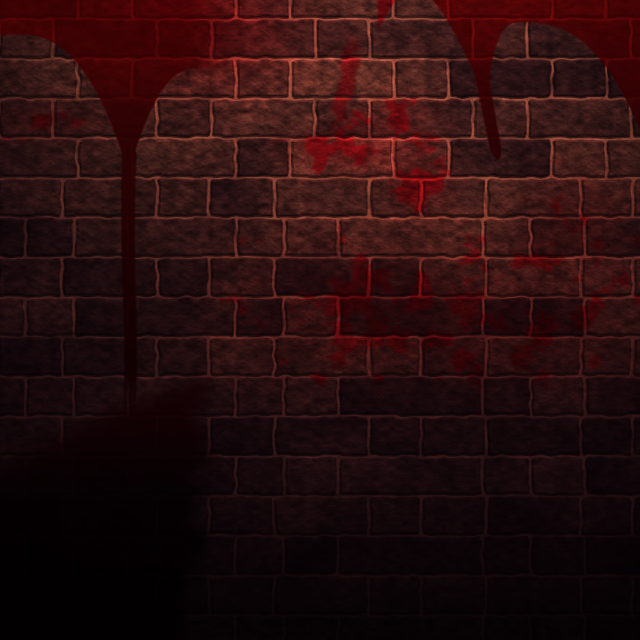
Reproduce this texture procedurally as a three.js fragment shader.

```glsl
// Dim, spot-lit brick wall with dark red drips, splatter and a shadowed stain
#define ROW_HEIGHT 0.0621
#define ROW_START 0.0286
#define MORTAR 0.0024
#define RELIEF 1.6
#define LIGHT_POS vec2(0.60, 0.08)
#define LIGHT_SIZE vec2(0.64, 0.55)
#define SPLATTER 0.72
#define ARCH_CURVE 0.42
#define EDGE 0.0025

varying vec2 vUv;

float hash(vec2 p) {
  return fract(sin(dot(p, vec2(127.1, 311.7))) * 43758.5453);
}

float noise(vec2 p) {
  vec2 i = floor(p), f = fract(p);
  f = f * f * (3.0 - 2.0 * f);
  return mix(mix(hash(i), hash(i + vec2(1, 0)), f.x),
             mix(hash(i + vec2(0, 1)), hash(i + vec2(1, 1)), f.x), f.y);
}

float fbm(vec2 p) {
  float sum = 0.0, amp = 0.5;
  for (int i = 0; i < 5; i++) {
    sum += amp * noise(p);
    p = p * 2.03 + 17.3;
    amp *= 0.5;
  }
  return sum;
}

// x: distance inward from the nearest joint, y: random tone of the brick
vec2 brick(vec2 p) {
  p += (vec2(noise(p * 65.0), noise(p * 65.0 + 31.0)) - 0.5) * 0.004;
  float v = (p.y - ROW_START) / ROW_HEIGHT;
  float row = floor(v);
  bool odd = mod(row, 2.0) > 0.5;
  float x = p.x - (odd ? 0.369 : 0.246);
  // upper rows: header and stretcher; lower rows: two short bricks and a long one
  float period = 0.247, first = 0.085, second = 0.085;
  if (row > 3.5) {
    period = odd ? (x < 0.0 ? 0.328 : 0.3855) : 0.331;
    first = odd ? 0.075 : 0.081;
    second = odd ? 0.160 : 0.183;
  }
  float cell = floor(x / period);
  x -= cell * period;
  float a = 0.0, b = first;
  if (x > first) { a = first; b = second; }
  if (x > second) { a = second; b = period; }
  vec2 inside = vec2(min(x - a, b - x), (0.5 - abs(fract(v) - 0.5)) * ROW_HEIGHT);
  float d = min(min(inside.x, inside.y), 0.006 - length(max(0.006 - inside, 0.0)));
  return vec2(d, hash(vec2(row + 3.0, cell * 3.0 + floor(a * 20.0))));
}

float height(vec2 p) {
  float body = smoothstep(MORTAR * 0.3, MORTAR * 2.0, brick(p).x);
  return body * (0.6 + 0.8 * fbm(p * vec2(60.0, 95.0))) + 0.12 * noise(p * 230.0);
}

// Half width of a drip neck that flares upward into an arch
float flare(float y, float top, float spread, float fall) {
  return spread * (1.0 - pow(clamp((y - top) / fall, 0.0, 1.0), ARCH_CURVE));
}

float leftDrip(vec2 p) {
  float dx = p.x - 0.202 - 0.002 * sin(p.y * 14.0);
  bool west = dx < 0.0;
  float top = west ? 0.054 : 0.107;
  float neck = west ? flare(p.y, top, 0.160, 0.185) : flare(p.y, top, 0.091, 0.124);
  float d = max(neck + 0.012 - 0.004 * p.y - abs(dx), top - p.y);
  return smoothstep(-EDGE, EDGE, d) * smoothstep(0.38, 0.28, p.x) * smoothstep(0.67, 0.58, p.y);
}

float rightDrip(vec2 p) {
  float dx = p.x - 0.745 - 0.19 * (p.y - 0.078);
  float neck = dx < 0.0 ? flare(p.y, -0.02, 0.075, 0.135) : flare(p.y, 0.035, 0.062, 0.090);
  float stem = (0.013 - 0.018 * p.y) * sqrt(clamp((0.250 - p.y) * 60.0, 0.0, 1.0));
  float d = p.y < 0.250 ? neck + stem - abs(dx) : -1.0;
  float arch = 0.035 + 0.167 * pow(clamp((p.x - 0.814) / 0.186, 0.0, 1.0), 2.6);
  return smoothstep(-EDGE, EDGE, max(d, min(arch - p.y, dx + 0.01)));
}

float glow(vec2 p, vec2 center, vec2 size) {
  vec2 q = (p - center) / size;
  return exp(-dot(q, q));
}

void main() {
  vec2 p = vec2(vUv.x, 1.0 - vUv.y);
  float grain = fbm(p * vec2(85.0, 115.0)), cloud = fbm(p * 11.0 + 5.0);
  vec2 b = brick(p);

  // Wall surface with light raking from above
  float slope = height(p) - height(p + vec2(0.0007, -0.0020));
  float joint = 1.0 - smoothstep(MORTAR * 0.3, MORTAR * 1.2, b.x);
  float light = glow(p, LIGHT_POS, LIGHT_SIZE) + 0.05;
  float tone = clamp(b.y * 0.75 + (cloud - 0.5) * 0.9 + 0.1, 0.0, 1.0);
  vec3 wall = mix(vec3(0.185, 0.088, 0.088), vec3(0.46, 0.232, 0.18), tone);
  wall *= 0.40 + 1.10 * grain;
  wall = mix(wall, vec3(0.56, 0.29, 0.21), joint * (0.25 + 0.75 * noise(p * 38.0)));
  wall *= 1.0 - 0.5 * smoothstep(0.003, 0.0, abs(b.x - MORTAR * 1.9));
  wall *= clamp(1.0 + slope * RELIEF, 0.4, 1.8);
  vec3 tint = mix(vec3(0.95, 0.80, 1.0), vec3(1.04, 1.02, 0.95), smoothstep(0.1, 0.7, light));
  vec3 color = wall * tint * light * 1.18 + vec3(0.016, 0.002, 0.014);

  // Splatter soaked into the bricks
  float soak = 1.1 * glow(p, vec2(0.55, 0.235), vec2(0.09, 0.035));
  soak += 0.6 * glow(p, vec2(0.62, 0.18), vec2(0.06, 0.035));
  soak += 0.8 * glow(p, vec2(0.66, 0.29), vec2(0.05, 0.05));
  soak += 0.9 * glow(p, vec2(0.58, 0.49), vec2(0.24, 0.12));
  soak += 0.8 * glow(p, vec2(0.91, 0.36), vec2(0.09, 0.08));
  soak += 0.6 * glow(p, vec2(0.88, 0.53), vec2(0.20, 0.09));
  soak += 0.7 * glow(p, vec2(0.06, 0.19), vec2(0.10, 0.03));
  float blotch = fbm(p * 32.0 + 9.0);
  float stain = smoothstep(0.38, 0.72, soak * SPLATTER + (blotch - 0.5) * 1.5 + (grain - 0.5) * 0.4);
  stain = max(stain * smoothstep(0.0, 0.3, soak), 0.40 * min(soak, 1.0));
  float bend = 0.537 + 0.012 * sin(p.y * 22.0) + (noise(p * 60.0) - 0.5) * 0.014;
  float streak = smoothstep(0.015, 0.004, abs(p.x - bend));
  streak *= smoothstep(0.04, 0.09, p.y) * smoothstep(0.24, 0.17, p.y);
  float spike = smoothstep(-EDGE, EDGE, 0.014 * (1.0 - p.y / 0.045) - abs(p.x - 0.604 + p.y * 0.3));
  float haze = glow(p, vec2(0.33, 0.04), vec2(0.12, 0.09));
  stain = max(max(stain, streak * 0.8), max(haze * 0.75, spike));
  float lum = dot(color, vec3(0.5, 0.3, 0.2));
  vec3 soaked = vec3(1.30, 0.10, 0.15) * lum + vec3(0.10, 0.0, 0.01) * light;
  color = mix(color, soaked, stain * 0.88);

  // Thick drips hanging from the top
  float drips = max(leftDrip(p), rightDrip(p));
  vec3 thick = vec3(0.18, 0.003, 0.008) * (1.0 - 0.65 * smoothstep(0.1, 0.65, p.y));
  thick += vec3(0.55, 0.02, 0.03) * lum * smoothstep(0.22, 0.04, p.y);
  color = mix(color, thick, drips * 0.94);

  // Stain and shadow in the lower left
  float ragged = (fbm(p * vec2(9.0, 15.0) + 2.0) - 0.5) * 0.16;
  float pool = smoothstep(-0.03, 0.035, 0.305 + ragged - p.x);
  pool *= smoothstep(0.61, 0.68, p.y + ragged * 0.4 + 0.40 * (p.x - 0.19));
  vec3 shadow = mix(vec3(0.075, 0.0, 0.008), vec3(0.012, 0.0, 0.006), smoothstep(0.62, 0.80, p.y));
  color = mix(color, shadow, pool * 0.88);
  color *= 1.0 - 0.45 * smoothstep(0.78, 1.0, p.y);
  gl_FragColor = vec4(color, 1.0);
}
```
